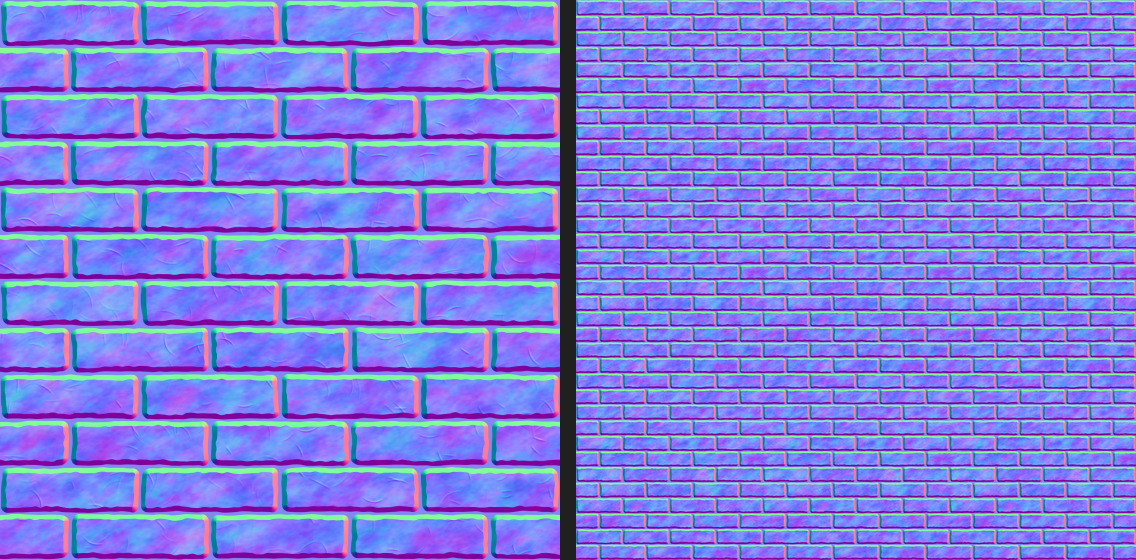
Left, the tile; right, the same tile 3 across and 3 down.
This texture map is drawn by a WebGL 1 fragment shader. Its source:

```glsl
precision highp float;
// Tiling normal map of a running-bond brick wall: bevelled, wavy bricks with rough, creased faces.

uniform vec2 u_resolution;

const vec2 BRICK_COUNT = vec2(4.0, 12.0);  // bricks across and down
const vec2 BRICK_SIZE = vec2(192.0, 64.0); // wall units; the canvas is 768 wide
const vec2 HALF_BODY = vec2(93.7, 30.1);   // half brick without mortar
const float CORNER_RADIUS = 9.0;
const float BEVEL_WIDTH = 6.6;
const int CREASES = 9;

vec2 hash2(vec2 p) {
  vec3 a = fract(p.xyx * vec3(0.1031, 0.1030, 0.0973));
  a += dot(a, a.yzx + 33.33);
  return fract((a.xx + a.yz) * a.zy);
}

// Two independent value noises, centred on zero.
vec2 noise2(vec2 p) {
  vec2 cell = floor(p);
  vec2 f = fract(p);
  f = f * f * (3.0 - 2.0 * f);
  vec2 low = mix(hash2(cell), hash2(cell + vec2(1.0, 0.0)), f.x);
  vec2 high = mix(hash2(cell + vec2(0.0, 1.0)), hash2(cell + 1.0), f.x);
  return mix(low, high, f.y) - 0.5;
}

vec2 fbm2(vec2 p) {
  vec2 sum = vec2(0.0);
  float amplitude = 0.5;
  for (int i = 0; i < 5; i++) {
    sum += amplitude * noise2(p);
    p = mat2(1.6, 1.0, -1.0, 1.6) * p + 17.3;
    amplitude *= 0.62;
  }
  return sum;
}

// Surface tilt of the cloudy stone, with a fine grain.
vec2 stoneTilt(vec2 q, vec2 seed) {
  vec2 p = vec2(q.x - 0.7 * q.y, 1.3 * q.y) / 36.0;
  vec2 cloud = fbm2(p + seed);
  vec2 grain = noise2(q / vec2(6.0, 3.5) + seed);
  return 1.15 * vec2(cloud.x, cloud.y - 0.45 * cloud.x) + 0.12 * grain;
}

// Tilt across one short curved crease.
vec2 creaseTilt(vec2 q, vec2 centre, float angle, float bend, float reach) {
  vec2 along = vec2(cos(angle), sin(angle));
  vec2 across = vec2(-along.y, along.x);
  vec2 d = q - centre;
  float t = dot(d, along);
  float s = (dot(d, across) - bend * t * t) / 1.4;
  float fade = 1.0 - smoothstep(0.3 * reach, reach, abs(t));
  return across * s * exp(-s * s) * fade;
}

// Random creases, gathered towards the long edges of a brick.
vec2 creases(vec2 q, vec2 seed) {
  vec2 tilt = vec2(0.0);
  for (int i = 0; i < CREASES; i++) {
    vec2 key = seed + float(i) * vec2(7.0, 13.0);
    vec2 place = 2.0 * hash2(key + 1.5) - 1.0;
    vec2 form = hash2(key + 4.7);
    vec2 size = hash2(key + 9.1);
    vec2 centre = vec2(86.0 * place.x, 24.0 * sign(place.y) * sqrt(abs(place.y)));
    float reach = mix(8.0, 22.0, size.x);
    float strength = mix(0.25, 0.9, size.y);
    tilt += strength * creaseTilt(q, centre, 6.2832 * form.x, 0.05 * (form.y - 0.5), reach);
  }
  return tilt;
}

// Wandering of the brick outline.
vec2 edgeWander(vec2 q, vec2 seed) {
  return 2.6 * noise2(q / 23.0 + seed) + 1.3 * noise2(q / 9.0 + seed + 31.0);
}

// Normal of one brick in its mortar; q is measured from the brick centre.
vec3 brickNormal(vec2 q, vec2 seed, float pixel) {
  vec2 w = q + edgeWander(q, seed);
  vec2 corner = abs(w) - HALF_BODY + CORNER_RADIUS;
  vec2 outer = max(corner, 0.0);
  float dist = length(outer) + min(max(corner.x, corner.y), 0.0) - CORNER_RADIUS;

  vec2 outward = sign(w) * outer / max(length(outer), 0.001);
  outward += 0.16 * noise2(q / 11.0 + seed + 57.0);
  vec3 bevel = normalize(vec3(outward, 0.2));
  vec3 face = normalize(vec3(stoneTilt(q, seed) + creases(q, seed), 1.0));
  vec3 mortar = vec3(0.04, 0.04, 0.92);

  float width = BEVEL_WIDTH + 2.2 * noise2(q / 8.0 + seed + 83.0).x;
  float soft = 0.7 * pixel;
  float onFace = 1.0 - smoothstep(-soft, soft, dist + width);
  float onBrick = 1.0 - smoothstep(-soft, soft, dist);
  return mix(mortar, mix(bevel, face, onFace), onBrick);
}

void main() {
  vec2 grid = gl_FragCoord.xy / u_resolution * BRICK_COUNT;
  float row = floor(grid.y);
  grid.x += 0.5 * (1.0 - mod(row, 2.0)); // shift every other course
  vec2 id = mod(floor(grid), BRICK_COUNT); // wrapped, so seam bricks agree
  vec2 q = (fract(grid) - 0.5) * BRICK_SIZE;
  vec2 seed = floor(hash2(id + 3.0) * 400.0) + 60.0;
  float pixel = BRICK_SIZE.x * BRICK_COUNT.x / u_resolution.x;
  vec3 normal = brickNormal(q, seed, pixel);
  gl_FragColor = vec4(0.5 + 0.5 * normal, 1.0);
}
```
